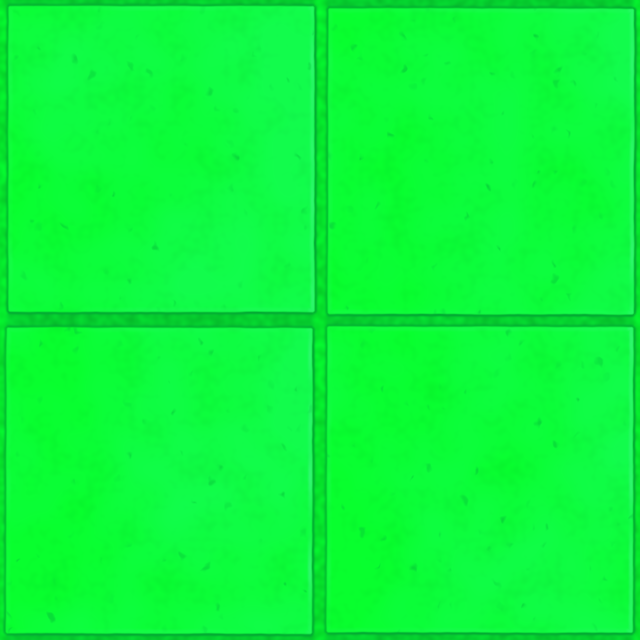
Reproduce this texture procedurally as a Shadertoy shader.

```glsl
#define TILES 2.0
#define GAP 0.0225
#define LAY_JITTER 0.0045
#define SPECK_GRID 26.0
#define SPECK_SHARE 0.36
#define TILE_GREEN vec3(0.03, 1.00, 0.18)
#define TILE_MINT vec3(0.07, 0.99, 0.30)
#define GLINT vec3(0.22, 0.96, 0.48)
#define SPECK vec3(0.02, 0.76, 0.22)
#define GROUT_UPRIGHT vec3(0.02, 0.90, 0.17)
#define GROUT_LEVEL vec3(0.02, 0.81, 0.18)
#define CREASE vec3(0.01, 0.67, 0.20)

// Two random values in 0..1 for an integer cell
vec2 hash2(vec2 cell, float seed) {
    uvec2 q = uvec2(cell + 0.5) + uvec2(uint(seed) * 131u, uint(seed) * 71u);
    q = q * 1664525u + 1013904223u;
    q.x += q.y * 1664525u;
    q.y += q.x * 1664525u;
    q ^= q >> 16u;
    q.x += q.y * 1664525u;
    q.y += q.x * 1664525u;
    q ^= q >> 16u;
    return vec2(q & 65535u) / 65535.0;
}

float corner(vec2 cell, vec2 offset, vec2 period, float seed) {
    float angle = 6.28319 * hash2(mod(cell, period), seed).x;
    return dot(vec2(cos(angle), sin(angle)), offset);
}

// Gradient noise that wraps after period cells across the canvas
float noise(vec2 uv, vec2 period, float seed) {
    vec2 p = uv * period, i = floor(p), f = p - i;
    vec2 s = f * f * f * (f * (f * 6.0 - 15.0) + 10.0);
    vec2 e = vec2(1.0, 0.0);
    float low = mix(corner(i, f, period, seed), corner(i + e, f - e, period, seed), s.x);
    float high = mix(corner(i + e.yx, f - e.yx, period, seed),
                     corner(i + 1.0, f - 1.0, period, seed), s.x);
    return mix(low, high, s.y);
}

float roundedBox(vec2 p, vec2 halfSize, float radius) {
    vec2 q = abs(p) - halfSize + radius;
    return length(max(q, 0.0)) + min(max(q.x, q.y), 0.0) - radius;
}

// Scattered ragged pits of mixed size and depth
float specks(vec2 uv, float px) {
    vec2 warp = vec2(noise(uv, vec2(90.0), 11.0), noise(uv, vec2(90.0), 12.0));
    vec2 p = uv + 0.006 * warp;
    vec2 base = floor(p * SPECK_GRID);
    float cover = 0.0;
    for (int y = -1; y <= 1; y++) {
        for (int x = -1; x <= 1; x++) {
            vec2 cell = base + vec2(x, y);
            vec2 id = mod(cell, SPECK_GRID);
            vec2 place = hash2(id, 21.0), kind = hash2(id, 22.0), form = hash2(id, 23.0);
            vec2 d = p - (cell + place) / SPECK_GRID;
            d.x += (form.x - 0.5) * d.y;
            float radius = mix(0.002, 0.0055, form.y * form.y);
            float blur = 0.0016 + px;
            float spot = 1.0 - smoothstep(radius - blur, radius + blur, length(d * vec2(1.15, 0.85)));
            float depth = mix(0.12, 0.6, kind.y * kind.y);
            cover = max(cover, spot * depth * step(kind.x, SPECK_SHARE));
        }
    }
    return cover;
}

void mainImage(out vec4 fragColor, in vec2 fragCoord) {
    vec2 uv = fragCoord / iResolution.xy;
    float px = 1.0 / min(iResolution.x, iResolution.y);

    float broad = noise(uv, vec2(5.0), 1.0);
    float medium = noise(uv, vec2(17.0), 2.0);
    float fine = noise(uv, vec2(75.0), 3.0);

    // Each tile is laid slightly off centre and askew
    vec2 id = floor(uv * TILES);
    vec2 local = (fract(uv * TILES) - 0.5) / TILES;
    vec2 lay = hash2(id, 5.0) - 0.5, trait = hash2(id, 6.0);
    float tilt = (trait.x - 0.5) * 0.009;
    vec2 p = local - lay * LAY_JITTER + tilt * vec2(-local.y, local.x);
    float halfSize = 0.5 / TILES - 0.5 * GAP;
    float d = roundedBox(p, vec2(halfSize), 0.003) + 0.0012 * medium + 0.0006 * fine;

    // Glaze drifts from green at the left to mint at the right
    float drift = 0.42 + 1.5 * p.x + 0.65 * broad + 0.3 * medium + 0.3 * (trait.y - 0.5);
    vec3 tile = mix(TILE_GREEN, TILE_MINT, clamp(drift, 0.0, 1.0));
    tile *= 1.0 + 0.035 * min(medium + fine, 0.0);
    tile = mix(tile, SPECK, specks(uv, px));

    // Pale glint inside the edges, strongest on the right
    float rim = smoothstep(-0.009, -0.003, d);
    float rightSide = smoothstep(-0.012, -0.004, p.x - halfSize);
    float streak = clamp(0.55 + 1.1 * noise(uv, vec2(6.0, 14.0), 7.0), 0.0, 1.0);
    tile = mix(tile, GLINT, rim * streak * mix(0.22, 0.85, rightSide));

    // Grout is darker in level joints and paler where joints cross
    vec2 a = abs(local);
    float level = smoothstep(-0.004, 0.004, a.y - a.x);
    float crossing = smoothstep(halfSize - 0.004, halfSize + 0.008, min(a.x, a.y));
    vec3 grout = mix(GROUT_UPRIGHT, GROUT_LEVEL, level * (1.0 - crossing));
    grout *= 1.0 + 0.12 * fine + 0.08 * medium;

    // Dark crease around each tile, deeper to the right and below
    float shade = smoothstep(-0.06, 0.06, p.x - p.y);
    float crease = exp(-pow((d - 0.002) / 0.0026, 2.0));
    crease *= mix(0.6, 0.95, shade) * (1.0 - 0.6 * crossing) * (1.0 + 0.35 * medium);
    grout = mix(grout, CREASE, clamp(crease, 0.0, 1.0));

    float soft = 0.0011 + 0.5 * px;
    vec3 color = mix(tile, grout, smoothstep(-soft, soft, d));
    fragColor = vec4(clamp(color, 0.0, 1.0), 1.0);
}
```
